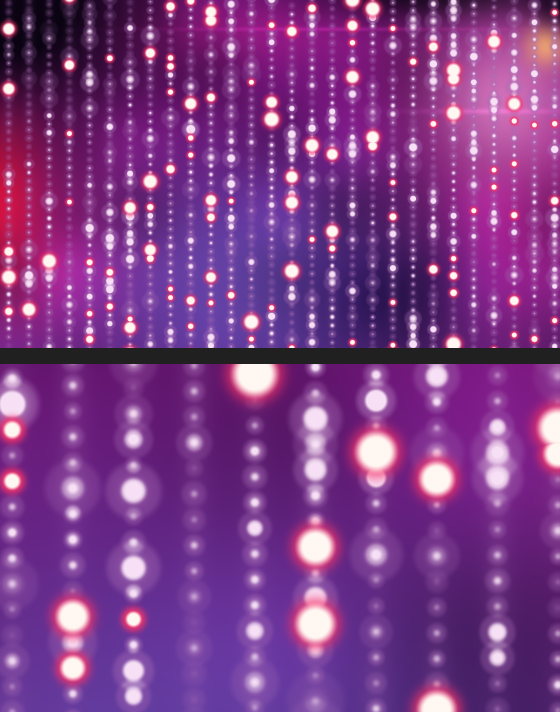
Top, the full canvas; bottom, a detail of the centre.
Write a WebGL 1 fragment shader that draws this background.

```glsl
precision highp float;
uniform vec2 u_resolution;

// Lengths are fractions of the canvas height
const vec2 PITCH = vec2(0.0581, 0.0246);
const float FIRST_STRAND = 0.0252;

const vec3 LILAC = vec3(0.97, 0.88, 0.96);
const vec3 ORCHID = vec3(0.66, 0.42, 0.71);
const vec3 HOT_PINK = vec3(0.96, 0.20, 0.42);
const vec3 WARM_WHITE = vec3(1.0, 0.97, 0.95);
const vec3 MAGENTA = vec3(0.64, 0.10, 0.52);
const vec3 NIGHT = vec3(0.04, 0.01, 0.07);

float hash(vec2 p) {
  vec3 q = fract(p.xyx * 0.1031);
  q += dot(q, q.yzx + 33.33);
  return fract((q.x + q.y) * q.z);
}

float noise(vec2 p) {
  vec2 i = floor(p), f = fract(p);
  f = f * f * (3.0 - 2.0 * f);
  return mix(mix(hash(i), hash(i + vec2(1.0, 0.0)), f.x),
             mix(hash(i + vec2(0.0, 1.0)), hash(i + 1.0), f.x), f.y);
}

float blob(vec2 p, vec2 centre, vec2 radius) {
  vec2 q = (p - centre) / radius;
  return exp(-dot(q, q));
}

vec3 backdrop(vec2 p) {
  vec3 c = mix(vec3(0.31, 0.16, 0.52), vec3(0.40, 0.07, 0.43), smoothstep(0.2, 0.75, p.y));
  c = mix(c, MAGENTA, 0.90 * blob(p, vec2(1.50, 0.45), vec2(0.38, 0.58)));
  c = mix(c, MAGENTA, 0.90 * blob(p, vec2(0.15, 0.32), vec2(0.30, 0.36)));
  c = mix(c, MAGENTA, 0.65 * blob(p, vec2(0.65, 0.91), vec2(0.42, 0.10)));
  c = mix(c, vec3(0.40, 0.28, 0.67), 0.80 * blob(p, vec2(0.68, 0.18), vec2(0.36, 0.28)));
  c = mix(c, vec3(0.15, 0.07, 0.32), 0.85 * blob(p, vec2(1.10, 0.15), vec2(0.22, 0.16)));
  c = mix(c, vec3(0.84, 0.06, 0.23), 0.95 * blob(p, vec2(0.0, 0.43), vec2(0.13, 0.26)));
  c *= 0.74 + 0.46 * noise(p * 5.0 + 7.0);

  // Dark upper edge and corner
  c = mix(c, NIGHT, min(1.0, 1.4 * blob(p, vec2(0.0, 1.0), vec2(0.37, 0.27))));
  c = mix(c, NIGHT, 0.95 * blob(p, vec2(1.28, 1.02), vec2(0.40, 0.09)));

  // Pink flare, amber corner and thin horizontal streaks
  c = mix(c, vec3(0.87, 0.50, 0.77), 0.85 * blob(p, vec2(1.45, 0.71), vec2(0.20, 0.21)));
  c = mix(c, vec3(0.98, 0.68, 0.45), 0.90 * blob(p, vec2(1.57, 0.87), vec2(0.06, 0.06)));
  c = mix(c, NIGHT, blob(p, vec2(1.63, 1.0), vec2(0.09, 0.08)));
  c += vec3(0.15, 0.03, 0.11) * blob(p, vec2(0.95, 0.916), vec2(0.45, 0.006));
  c += vec3(0.12, 0.06, 0.11) * blob(p, vec2(1.40, 0.68), vec2(0.22, 0.008));
  return c;
}

// Returns halo, hot rim and hot core coverage of one bead
vec3 bead(float d, vec2 id, float strength) {
  float kind = hash(id + 17.3);
  float size = hash(id + 91.7);
  float hot = step(kind, 0.07);
  float large = step(kind, 0.29) * (1.0 - hot);

  // Soft disc, bright centre and, on large beads, a wide lantern
  float small = 0.0090 + 0.0045 * size;
  float halo = 0.40 * strength * (1.0 - smoothstep(small * 0.6, small * 1.15, d));
  halo += 0.60 * strength * exp(-pow(d / 0.0046, 2.0));
  float wide = mix(0.019, 0.033, size * size);
  float lantern = 0.65 * (1.0 - smoothstep(wide * 0.7, wide, d));
  lantern += 0.55 * exp(-pow(d / (wide * 0.5), 2.0));
  halo += large * 0.55 * strength * lantern;

  float radius = mix(0.008, 0.024, size * size);
  float rim = hot * exp(-pow(d / (radius + 0.004), 4.0));
  float core = hot * (1.0 - smoothstep(radius * 0.6, radius * 1.1, d));
  return vec3(min(halo, 1.0), rim, core);
}

void main() {
  vec2 p = gl_FragCoord.xy / u_resolution.y;
  vec3 color = backdrop(p);
  float nearest = floor((p.x - FIRST_STRAND) / PITCH.x + 0.5);
  float light = mix(0.6, 1.0, smoothstep(0.1, 0.75, p.x + 1.0 - p.y));

  float halo = 0.0;
  vec2 heat = vec2(0.0);
  for (int i = -1; i <= 1; i++) {
    float strand = nearest + float(i);
    float dx = p.x - FIRST_STRAND - strand * PITCH.x;
    float shift = hash(vec2(strand, 5.0));
    float row = floor(p.y / PITCH.y - shift + 0.5);

    // Soft vertical light behind the strand
    float veil = noise(vec2(strand * 3.0, p.y * 9.0));
    halo += 0.20 * light * veil * exp(-pow(dx / 0.014, 2.0));

    for (int j = -2; j <= 2; j++) {
      vec2 id = vec2(strand, row + float(j));
      float dy = p.y - (id.y + shift) * PITCH.y;
      float run = noise(vec2(strand * 7.0, id.y * 0.35));
      float strength = light * mix(0.45, 1.3, run) * mix(0.65, 1.0, hash(id));
      vec3 b = bead(length(vec2(dx, dy)), id, strength);
      halo = 1.0 - (1.0 - min(halo, 1.0)) * (1.0 - b.x);
      heat = max(heat, b.yz);
    }
  }

  color = mix(color, mix(ORCHID, LILAC, smoothstep(0.4, 0.9, halo)), halo);
  color = mix(color, HOT_PINK, heat.x);
  color = mix(color, WARM_WHITE, heat.y);
  gl_FragColor = vec4(clamp(color, 0.0, 1.0), 1.0);
}
```
